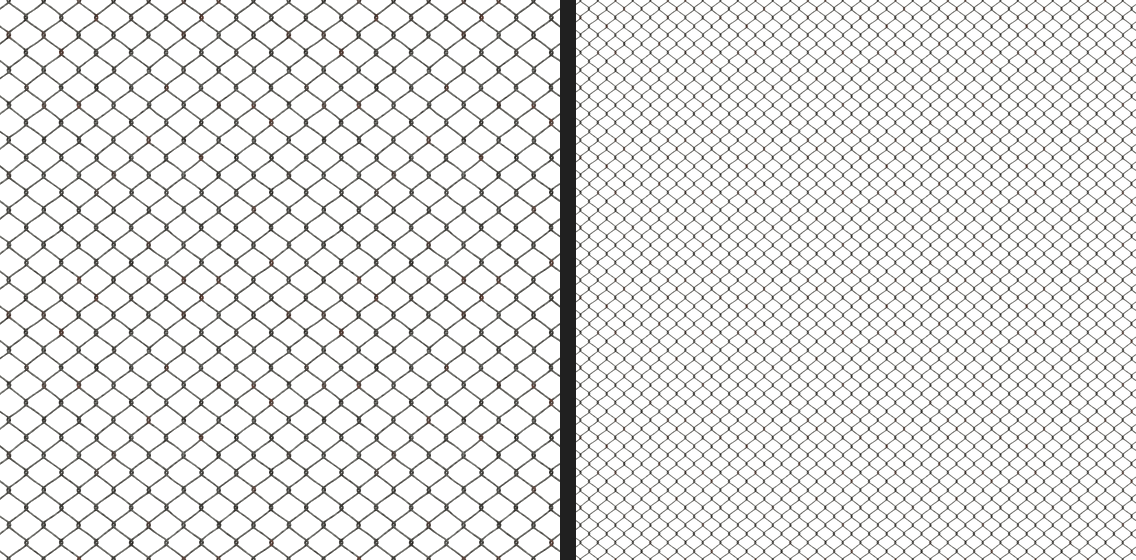
Left, the tile; right, the same tile 2 across and 2 down.
This pattern is drawn by a Shadertoy shader. Its source:

```glsl
// Chain-link fence: interlocking zigzag wires with worn, partly rusted knots on white.

const float TAU = 6.2831853;
const float CELLS = 16.0;        // diamonds across and down
const float WEAR_PERIOD = 8.0;   // cells after which the wear repeats
const float REACH = 0.288;       // sideways swing of a wire, in cells
const float BEND = 0.95;         // 1 gives sharp bends, 0 a sine wave
const float HALF_WIDTH = 0.0225; // wire half thickness, in cells

const vec3 BACKGROUND = vec3(1.0);
const vec3 DARK_STEEL = vec3(0.21, 0.20, 0.18);
const vec3 LIGHT_STEEL = vec3(0.57, 0.58, 0.56);
const vec3 RUST = vec3(0.44, 0.25, 0.20);

float hash(vec2 p) {
    vec3 q = fract(vec3(p.xyx) * 0.1031);
    q += dot(q, q.yzx + 33.33);
    return fract((q.x + q.y) * q.z);
}

// Gradient at a lattice point, wrapped to the period
vec2 latticeGradient(vec2 cell, float period) {
    float angle = TAU * hash(mod(cell, period) + 0.5);
    return vec2(cos(angle), sin(angle));
}

float gradientNoise(vec2 p, float period) {
    vec2 i = floor(p), f = p - i;
    vec2 u = f * f * f * (f * (f * 6.0 - 15.0) + 10.0);
    vec2 e = vec2(1.0, 0.0);
    float a = dot(latticeGradient(i, period), f);
    float b = dot(latticeGradient(i + e.xy, period), f - e.xy);
    float c = dot(latticeGradient(i + e.yx, period), f - e.yx);
    float d = dot(latticeGradient(i + e.xx, period), f - e.xx);
    return mix(mix(a, b, u.x), mix(c, d, u.x), u.y);
}

// Noise over cell coordinates with a whole number of lattice steps per cell
float wearNoise(vec2 p, float steps) {
    return gradientNoise(p * steps, WEAR_PERIOD * steps);
}

// Signed distance to a vertical zigzag wire (x) and its upward facing slope (y)
vec2 zigzag(vec2 p, float side) {
    float t = TAU * p.y;
    float bentCos = BEND * cos(t);
    float scale = side * REACH / asin(BEND);
    float offset = scale * asin(bentCos);
    float slope = -scale * TAU * BEND * sin(t) / sqrt(1.0 - bentCos * bentCos);
    float stretch = sqrt(1.0 + slope * slope);
    return vec2(p.x - offset, -slope) / stretch;
}

// Lit wire colour with coverage in alpha
vec4 shadeWire(vec2 wire, float halfWidth, float wear, float pixel) {
    float across = clamp(wire.x / halfWidth, -1.0, 1.0);
    float roundness = sqrt(1.0 - across * across);
    float light = 0.16 + 0.36 * roundness + 0.24 * across * wire.y + wear;
    vec3 colour = mix(DARK_STEEL, LIGHT_STEEL, clamp(light, 0.0, 1.0));
    float coverage = clamp(0.5 + (halfWidth - abs(wire.x)) / pixel, 0.0, 1.0);
    return vec4(colour, coverage);
}

void mainImage(out vec4 fragColor, in vec2 fragCoord) {
    vec2 p = CELLS * fragCoord / iResolution.xy;
    float pixel = CELLS / iResolution.y;

    // Slight irregularity of the hand-bent wire
    p += 0.022 * vec2(wearNoise(p, 2.0), wearNoise(p + 3.37, 2.0));

    // Nearest knot: columns half a cell apart, each shifted by half a cell
    float column = floor(2.0 * p.x);
    vec2 knot = p - vec2(0.5 * column + 0.25, 0.5 * column);
    float row = floor(knot.y + 0.5);
    knot.y -= row;
    vec2 knotId = mod(vec2(column, row), vec2(2.0, 1.0) * WEAR_PERIOD);
    float nearKnot = 1.0 - smoothstep(0.05, 0.16, length(knot * vec2(1.2, 0.9)));

    // Weathering
    float wear = 0.30 * wearNoise(p, 3.0) + 0.45 * wearNoise(p, 11.0);
    wear -= 0.30 * smoothstep(0.22, 0.45, wearNoise(p + 1.71, 6.0));
    wear -= nearKnot * (0.10 + 0.16 * hash(knotId + 7.0));
    float halfWidth = HALF_WIDTH * (1.0 + 0.28 * nearKnot + 0.25 * wearNoise(p, 5.0));

    // The two wires meeting in this column
    float side = 1.0 - 2.0 * mod(column, 2.0);
    vec2 leftWire = zigzag(p - vec2(0.5 * column, 0.0), side);
    vec2 rightWire = zigzag(p - vec2(0.5 * column + 0.5, 0.0), -side);
    vec4 left = shadeWire(leftWire, halfWidth, wear, pixel);
    vec4 right = shadeWire(rightWire, halfWidth, wear, pixel);

    // Weave: the left wire is on top above the knot, the right one below it
    bool leftOnTop = knot.y > 0.0;
    vec4 top = leftOnTop ? left : right;
    vec4 under = leftOnTop ? right : left;
    under.rgb *= 1.0 - 0.30 * nearKnot;

    // Rust on some knots, with a faint trace on others
    float rust = nearKnot * smoothstep(0.72, 0.98, hash(knotId + 19.0));
    rust *= clamp(0.65 + 1.2 * wearNoise(p, 9.0), 0.0, 1.0);
    top.rgb = mix(top.rgb, RUST, 0.75 * rust);
    under.rgb = mix(under.rgb, RUST * 0.8, 0.6 * rust);

    vec3 colour = mix(BACKGROUND, under.rgb, under.a);
    colour = mix(colour, top.rgb, top.a);
    fragColor = vec4(colour, 1.0);
}
```
